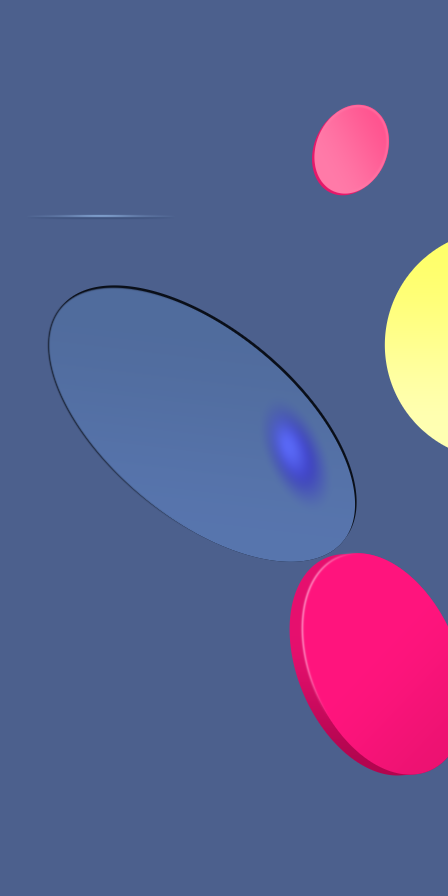
Write a Shadertoy shader that draws this background.

```glsl
// Tilted discs floating on a flat slate-blue field: glass, magenta, pink, yellow and edge-on.
// Each disc is a sheared ellipse mapped to a unit circle; its thickness is that circle
// swept along a short segment, so faces and rims share one distance function.

// Placement: x runs 0..1, y runs 0..2. A lean is the shear of an ellipse, -1..1.
const vec2 GLASS_POS = vec2(0.4505, 1.052), GLASS_SIZE = vec2(0.342, 0.306);
const vec2 GLASS_RIM = vec2(0.0035, 0.0050);
const float GLASS_LEAN = -0.58;
const vec2 GLOW_POS = vec2(0.660, 0.986), GLOW_SIZE = vec2(0.080, 0.124);
const float GLOW_LEAN = -0.48;
const vec2 MAGENTA_POS = vec2(0.857, 0.518), MAGENTA_SIZE = vec2(0.182, 0.247);
const vec2 MAGENTA_RIM = vec2(-0.0286, -0.002);
const float MAGENTA_LEAN = -0.32;
const vec2 PINK_POS = vec2(0.785, 1.667), PINK_SIZE = vec2(0.083, 0.099);
const vec2 PINK_RIM = vec2(-0.0055, -0.004);
const float PINK_LEAN = 0.18;
const vec2 YELLOW_POS = vec2(1.116, 1.230), YELLOW_SIZE = vec2(0.257);
const vec2 SLIVER_POS = vec2(0.225, 1.516), SLIVER_SIZE = vec2(0.166, 0.0055);

// Colours
const vec3 SLATE = vec3(0.298, 0.376, 0.553);
const vec3 GLASS_TOP = vec3(0.314, 0.422, 0.615), GLASS_LOW = vec3(0.342, 0.458, 0.680);
const vec3 GLASS_EDGE = vec3(0.04, 0.06, 0.10);
const vec3 GLOW_LIGHT = vec3(0.345, 0.405, 0.96), GLOW_DEEP = vec3(0.24, 0.25, 0.76);
const vec3 MAGENTA_LIT = vec3(1.0, 0.08, 0.49), MAGENTA_DIM = vec3(0.92, 0.07, 0.44);
const vec3 MAGENTA_SIDE = vec3(0.90, 0.06, 0.43), MAGENTA_SHADE = vec3(0.70, 0.02, 0.31);
const vec3 PINK_LIT = vec3(1.0, 0.48, 0.66), PINK_DIM = vec3(1.0, 0.31, 0.55);
const vec3 PINK_SIDE = vec3(0.90, 0.09, 0.41);
const vec3 YELLOW_TOP = vec3(1.0, 1.0, 0.42), YELLOW_LOW = vec3(1.0, 1.0, 0.70);
const vec3 SLIVER_LIGHT = vec3(0.56, 0.70, 0.88), SLIVER_DARK = vec3(0.20, 0.28, 0.44);

// Maps a leaning ellipse onto the unit circle.
vec2 toCircle(vec2 v, vec2 size, float lean) {
    vec2 q = v / size;
    return vec2(q.x, (q.y - lean * q.x) / sqrt(1.0 - lean * lean));
}

// Turns an implicit value into a distance in canvas units.
float toDistance(float f) {
    float slope = length(vec2(dFdx(f), dFdy(f)));
    return f / max(slope, 1e-5) * 2.0 / iResolution.y;
}

// Signed distance to a unit circle swept from the origin along a segment.
float sweptDisc(vec2 c, vec2 sweep) {
    float t = clamp(dot(c, sweep) / max(dot(sweep, sweep), 1e-9), 0.0, 1.0);
    return toDistance(length(c - sweep * t) - 1.0);
}

float coverage(float d) {
    return clamp(0.5 - d * iResolution.y * 0.5, 0.0, 1.0);
}

float softLine(float d, float width) {
    return exp(-d * d / (width * width));
}

void mainImage(out vec4 fragColor, in vec2 fragCoord) {
    vec2 p = fragCoord / iResolution.xy * vec2(1.0, 2.0);
    vec3 color = SLATE;

    // Edge-on disc: a bright upper line over a dark lower one
    vec2 s = (p - SLIVER_POS) / SLIVER_SIZE;
    float taper = sqrt(max(1.0 - s.x * s.x, 0.0));
    float shine = 0.25 + 0.65 * exp(-5.0 * s.x * s.x);
    color = mix(color, SLIVER_DARK, 0.55 * taper * softLine(s.y + 0.55 * taper, 0.45));
    color = mix(color, SLIVER_LIGHT, shine * taper * softLine(s.y - 0.35 * taper, 0.40));

    // Glass disc with a dark upper-right rim
    vec2 c = toCircle(p - GLASS_POS, GLASS_SIZE, GLASS_LEAN);
    vec2 sweep = toCircle(GLASS_RIM, GLASS_SIZE, GLASS_LEAN);
    float face = sweptDisc(c, vec2(0.0));
    color = mix(color, GLASS_EDGE, coverage(sweptDisc(c, sweep)));
    vec3 glass = mix(GLASS_TOP, GLASS_LOW, smoothstep(1.30, 0.78, p.y + 0.12 * (p.x - 0.45)));
    color = mix(color, glass, coverage(face));
    float leftEdge = smoothstep(0.1, -0.9, c.x);
    color = mix(color, GLASS_EDGE, 0.55 * leftEdge * softLine(face, 0.0022));

    // Blue glow inside the glass
    vec2 g = toCircle(p - GLOW_POS, GLOW_SIZE, GLOW_LEAN);
    float glow = 1.0 - smoothstep(0.25, 1.08, length(g));
    vec3 glowColor = mix(GLOW_LIGHT, GLOW_DEEP, smoothstep(0.02, 0.75, length(g - vec2(-0.2, 0.05))));
    color = mix(color, glowColor, glow * coverage(face));

    // Yellow disc, cut by the right side
    float yellow = sweptDisc(toCircle(p - YELLOW_POS, YELLOW_SIZE, 0.0), vec2(0.0));
    color = mix(color, mix(YELLOW_LOW, YELLOW_TOP, smoothstep(1.02, 1.45, p.y)), coverage(yellow));

    // Magenta disc: shaded side, face, then the lit left edge
    c = toCircle(p - MAGENTA_POS, MAGENTA_SIZE, MAGENTA_LEAN);
    sweep = toCircle(MAGENTA_RIM, MAGENTA_SIZE, MAGENTA_LEAN);
    face = sweptDisc(c, vec2(0.0));
    vec3 side = mix(MAGENTA_SHADE, MAGENTA_SIDE, smoothstep(0.28, 0.58, p.y));
    color = mix(color, side, coverage(sweptDisc(c, sweep)));
    float fade = smoothstep(-0.2, 1.2, dot(c, vec2(0.75, -0.65)));
    color = mix(color, mix(MAGENTA_LIT, MAGENTA_DIM, fade), coverage(face));
    float litEdge = smoothstep(0.45, 1.0, dot(normalize(c + 1e-5), vec2(-0.98, 0.2)));
    color = mix(color, vec3(1.0, 0.55, 0.76), 0.75 * litEdge * softLine(face, 0.0028));

    // Small pink disc
    c = toCircle(p - PINK_POS, PINK_SIZE, PINK_LEAN);
    sweep = toCircle(PINK_RIM, PINK_SIZE, PINK_LEAN);
    face = sweptDisc(c, vec2(0.0));
    color = mix(color, PINK_SIDE, coverage(sweptDisc(c, sweep)));
    vec3 pink = mix(PINK_LIT, PINK_DIM, smoothstep(-0.7, 1.1, dot(c, vec2(0.7, 0.4))));
    color = mix(color, pink, coverage(face));
    color = mix(color, PINK_LIT, 0.5 * softLine(face + 0.003, 0.003));

    fragColor = vec4(color, 1.0);
}
```
